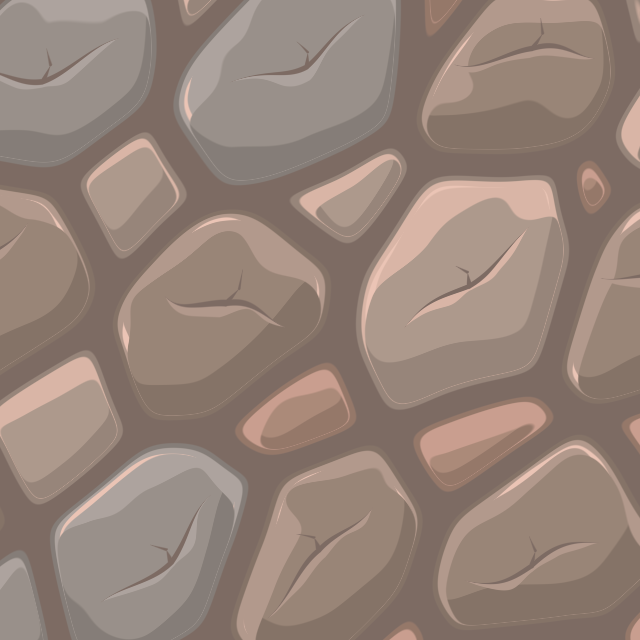
Reproduce this texture procedurally as a Shadertoy shader.

```glsl
#define GRID 3.0
#define SLANT 0.32
#define GAP 0.052
#define RIM 0.022
#define ROUNDING 0.032
#define LIT_WIDTH 0.15
#define SHADE_WIDTH 0.19
#define CRACK_LENGTH 0.31
#define MORTAR vec3(0.49, 0.42, 0.39)
#define GLOSS vec3(0.92, 0.77, 0.71)
#define LIGHT_DIR vec2(-0.45, 0.89)

vec2 hash2(vec2 p) {
    return fract(sin(vec2(dot(p, vec2(127.1, 311.7)), dot(p, vec2(269.5, 183.3)))) * 43758.5);
}

float noise(vec2 p) {
    vec2 i = floor(p), f = fract(p);
    f = f * f * (3.0 - 2.0 * f);
    return mix(mix(hash2(i).x, hash2(i + vec2(1, 0)).x, f.x),
               mix(hash2(i + vec2(0, 1)).x, hash2(i + vec2(1, 1)).x, f.x), f.y);
}

// Stone centre in xy, power-diagram weight in z; kind 0 is large, kind 1 is small
vec3 stoneSite(vec2 cell, float kind) {
    vec2 h = hash2(cell + kind * 37.0 + 5.0);
    if (kind > 0.5) return vec3(cell + (h - 0.5) * 0.3, 0.0);
    return vec3(cell + 0.5 + (h - 0.5) * 0.46, 0.16 + 0.1 * hash2(cell + 71.0).x);
}

float taperedSegment(vec2 p, vec2 a, vec2 b, float width) {
    vec2 ab = b - a;
    float t = clamp(dot(p - a, ab) / dot(ab, ab), 0.0, 1.0);
    return length(p - a - ab * t) - width * (1.0 - t);
}

float cover(float d, float aa) { return smoothstep(aa, -aa, d); }

void stoneColours(float pick, float kind, out vec3 body, out vec3 lit) {
    body = vec3(0.60, 0.52, 0.465); lit = vec3(0.70, 0.60, 0.55);
    if (kind > 0.5) pick = 0.42 + pick * 0.9;
    if (pick > 0.40) { body = vec3(0.68, 0.60, 0.55); lit = vec3(0.85, 0.71, 0.65); }
    if (pick > 0.74) { body = vec3(0.60, 0.565, 0.54); lit = vec3(0.68, 0.64, 0.62); }
    if (pick > 1.0) { body = vec3(0.67, 0.54, 0.475); lit = vec3(0.79, 0.62, 0.56); }
}

void mainImage(out vec4 fragColor, in vec2 fragCoord) {
    float aa = 0.8 * GRID / iResolution.y;
    vec2 p = fragCoord / iResolution.y * GRID;
    p.x -= SLANT * p.y;
    p += 0.09 * (vec2(noise(p * 2.3), noise(p * 2.3 + 19.0)) - 0.5);
    vec2 base = floor(p);

    // Nearest stone by weighted distance
    float best = 1e3, kind = 0.0;
    vec2 home = base;
    vec3 site = vec3(0.0);
    for (int n = 0; n < 50; n++) {
        float k = float(n / 25);
        vec2 cell = base + vec2(n % 5, (n / 5) % 5) - 2.0;
        vec3 s = stoneSite(cell, k);
        float d = dot(p - s.xy, p - s.xy) - s.z;
        if (d < best) { best = d; site = s; home = cell; kind = k; }
    }

    // Rounded edge distance, plus bands widened on lit and shaded sides
    float scale = mix(1.0, 0.6, kind);
    float litWidth = LIT_WIDTH * scale * (0.1 + 1.5 * noise(p * 4.3 + home * 7.0));
    float shadeWidth = SHADE_WIDTH * scale * (0.25 + 1.1 * noise(p * 3.1 + 43.0));
    vec3 sums = vec3(0.0);
    for (int n = 0; n < 50; n++) {
        vec2 cell = base + vec2(n % 5, (n / 5) % 5) - 2.0;
        vec3 s = stoneSite(cell, float(n / 25));
        vec2 across = s.xy - site.xy;
        float span = length(across);
        if (span < 0.001) continue;
        float d = (dot(p - s.xy, p - s.xy) - s.z - best) / (2.0 * span);
        float facing = dot(across / span, LIGHT_DIR);
        vec3 edges = vec3(d, d - litWidth * smoothstep(0.1, 0.8, facing),
                          d - shadeWidth * smoothstep(0.15, 0.8, -facing));
        sums += exp(-edges / ROUNDING);
    }
    vec3 depth = -ROUNDING * log(sums) - GAP;
    float inner = depth.x - RIM;

    vec3 body, lit;
    vec2 pick = hash2(home + kind * 53.0 + 11.0);
    stoneColours(pick.x, kind, body, lit);
    vec3 shade = body * 0.87;

    // Flat tones: rim, body, shadow, highlight
    vec3 stone = mix(mix(shade, body, 0.35), body, cover(-inner, aa));
    stone = mix(stone, shade, cover(depth.z - RIM, aa));
    float litMask = cover(max(depth.y - RIM, -inner), aa);
    stone = mix(stone, lit, litMask);

    // Small glossy slivers inside the highlight
    float sliver = abs(inner - 0.027) - 0.045 * (noise(p * 5.0 + 90.0) - 0.62);
    stone = mix(stone, GLOSS, litMask * cover(sliver, aa) * (1.0 - kind));

    // Bent crack with one branch and a lit lower lip
    if (kind < 0.5) {
        float angle = mix(-0.25, 1.0, pick.y);
        vec2 q = p - site.xy;
        q = vec2(q.x * cos(angle) + q.y * sin(angle), q.y * cos(angle) - q.x * sin(angle));
        float t = q.x / CRACK_LENGTH;
        float taper = max(1.0 - t * t, 0.0);
        float bend = 0.045 * sin(t * 3.2 + pick.x * 6.0) + 0.035 * abs(t);
        float y = q.y - bend;
        float ends = (abs(t) - 1.0) * 0.1;
        float lip = taper * (0.015 + 0.075 * noise(vec2(t * 2.5, pick.x * 40.0)));
        float clear = cover(-inner + 0.02, aa);
        stone = mix(stone, lit, clear * cover(max(max(y, -y - lip), ends), aa));
        float crack = max(abs(y) - 0.014 * taper * taper, ends);
        vec2 root = vec2(0.0, 0.045 * sin(pick.x * 6.0));
        vec2 knee = root + vec2(0.025, 0.07);
        float branch = min(taperedSegment(q, root, knee, 0.014),
                           taperedSegment(q, knee, knee + vec2(-0.03, 0.08), 0.006));
        stone = mix(stone, MORTAR, clear * cover(min(crack, branch), aa));
    }

    fragColor = vec4(mix(MORTAR, stone, cover(-depth.x, aa)), 1.0);
}
```
